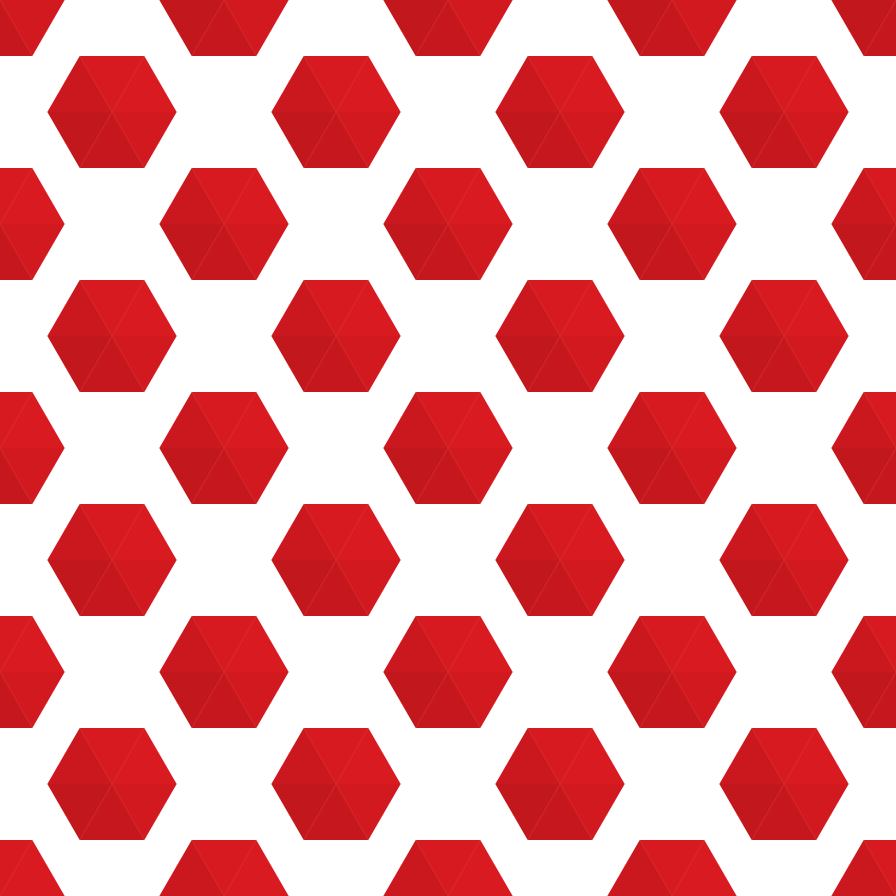
Reproduce this pattern procedurally as a WebGL 1 fragment shader.

```glsl
precision highp float;
// Red faceted hexagons on white, staggered so every cell has one hexagon at its
// corners and one at its centre. Each hexagon is a distance function split into
// six flat facets, shaded by a directional light, with hairline diagonal seams.

uniform vec2 u_resolution;

#define REPEATS 4.0                        // cells across and down
#define APOTHEM 0.25                       // hexagon half height, in cells
#define LIGHT_ANGLE 0.785                  // direction of the brightest facet
#define SEAM_WIDTH 0.005                   // in cells
#define SEAM_STRENGTH 0.45
#define BACKGROUND vec3(1.0)
#define FACET_DARK vec3(0.76, 0.09, 0.11)
#define FACET_LIGHT vec3(0.858, 0.102, 0.13)
#define SEAM_COLOR vec3(0.86, 0.23, 0.18)

const float SIXTH_TURN = 1.04719755;

// Coverage of the region where the signed distance is negative.
float coverage(float dist, float pixel) {
    return clamp(0.5 - dist / pixel, 0.0, 1.0);
}

// Hexagon with flat top and bottom, corners at left and right.
float hexagonDistance(vec2 p) {
    p = abs(p);
    return max(p.y, dot(p, vec2(0.8660254, 0.5))) - APOTHEM;
}

// Distance to the two diagonals through opposite corners.
float diagonalDistance(vec2 p) {
    p = abs(p);
    return abs(dot(p, vec2(0.8660254, -0.5)));
}

// Offset from the nearest centre of the staggered grid.
vec2 staggeredCell(vec2 p) {
    vec2 corner = fract(p + 0.5) - 0.5;
    vec2 middle = fract(p) - 0.5;
    return dot(corner, corner) < dot(middle, middle) ? corner : middle;
}

// Six wedges blended at their shared edges.
vec3 facetColor(vec2 p, float pixel) {
    vec3 sum = vec3(0.0);
    float total = 0.0;
    for (int i = 0; i < 6; i++) {
        float start = float(i) * SIXTH_TURN;
        float end = start + SIXTH_TURN;
        float fromStart = dot(p, vec2(-sin(start), cos(start)));
        float fromEnd = dot(p, vec2(sin(end), -cos(end)));
        float weight = coverage(-min(fromStart, fromEnd), pixel);
        float light = 0.5 + 0.5 * cos(start + 0.5 * SIXTH_TURN - LIGHT_ANGLE);
        sum += weight * mix(FACET_DARK, FACET_LIGHT, light);
        total += weight;
    }
    return sum / max(total, 0.001);
}

void main() {
    float pixel = REPEATS / min(u_resolution.x, u_resolution.y);
    vec2 p = staggeredCell(gl_FragCoord.xy / u_resolution * REPEATS);

    // Facets and seams
    vec3 color = facetColor(p, pixel);
    float seam = coverage(diagonalDistance(p) - 0.5 * SEAM_WIDTH, pixel);
    color = mix(color, SEAM_COLOR, SEAM_STRENGTH * seam);

    // Hexagon over the background
    color = mix(BACKGROUND, color, coverage(hexagonDistance(p), pixel));
    gl_FragColor = vec4(color, 1.0);
}
```
